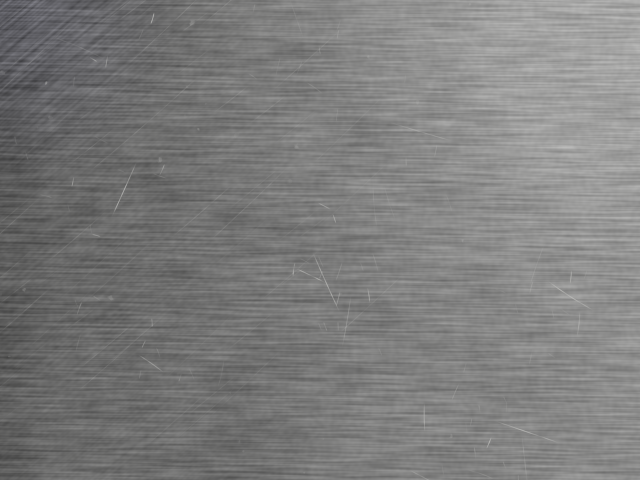
Give the GLSL for this texture, as a Shadertoy shader.

```glsl
const vec3 SHADOW_TINT = vec3(0.985, 0.985, 1.05);
const vec3 STEEL_TINT = vec3(1.0, 1.0, 0.995);
const vec3 SCRATCH_COLOR = vec3(0.74, 0.74, 0.73);
const float DARK_SIDE = 0.39;
const float LIGHT_SIDE = 0.54;
const float CORNER_GLOW = 0.10;
const float GRAIN_CONTRAST = 0.105;
const float CLOUD_CONTRAST = 0.03;
const float MOTTLE_CONTRAST = 0.03;
const float HAIRLINE_CONTRAST = 0.10;
const float SCRATCH_WIDTH = 0.0012;
const float SCUFF_ANGLE = 0.70;
const int CLUSTERS = 16;
const int NICKS_PER_CLUSTER = 6;
const int SCUFFS = 60;
const int SPECKS = 36;

vec2 hash2(vec2 p) {
    vec3 q = fract(p.xyx * vec3(0.1031, 0.1030, 0.0973));
    q += dot(q, q.yzx + 33.33);
    return fract((q.xx + q.yz) * q.zy);
}

vec2 gradientAt(vec2 cell) {
    float angle = 6.2832 * hash2(cell).x;
    return vec2(cos(angle), sin(angle));
}

float gradientNoise(vec2 p) {
    vec2 i = floor(p), f = fract(p);
    vec2 u = f * f * f * (f * (f * 6.0 - 15.0) + 10.0);
    vec2 e = vec2(1.0, 0.0);
    float low = mix(dot(gradientAt(i), f), dot(gradientAt(i + e), f - e), u.x);
    float high = mix(dot(gradientAt(i + e.yx), f - e.yx),
                     dot(gradientAt(i + 1.0), f - 1.0), u.x);
    return mix(low, high, u.y);
}

vec2 rotate(vec2 p, float angle) {
    float c = cos(angle), s = sin(angle);
    return vec2(c * p.x + s * p.y, c * p.y - s * p.x);
}

// Thin tapered stroke, slightly bowed, centred on the origin along x
float stroke(vec2 p, float halfLength, float bend, float pixel) {
    float along = p.x / halfLength;
    float offset = abs(p.y - bend * halfLength * (along * along - 0.5));
    float line = 1.0 - smoothstep(0.0, SCRATCH_WIDTH + pixel * 0.5, offset);
    return line * (1.0 - smoothstep(0.5, 1.0, abs(along)));
}

// Horizontal brushing: straight stretched noise at several thicknesses
float brushedGrain(vec2 p) {
    p.y += 0.008 * p.x;
    float grain = 0.25 * gradientNoise(p * vec2(2.5, 48.0));
    grain += 0.45 * gradientNoise(p * vec2(5.0, 107.0) + 31.7);
    grain += 0.75 * gradientNoise(p * vec2(7.0, 173.0) + 73.1);
    grain += 0.75 * gradientNoise(p * vec2(11.0, 241.0) + 19.4);
    return grain;
}

// Steep nicks gathered in loose clusters, denser on the left
float nicks(vec2 p, float aspect, float pixel) {
    float sum = 0.0;
    for (int c = 0; c < CLUSTERS; c++) {
        vec2 spot = hash2(vec2(float(c), 11.3));
        vec2 home = vec2((0.05 + 0.87 * pow(spot.x, 1.2)) * aspect, spot.y);
        if (distance(p, home) > 0.25) continue;
        for (int n = 0; n < NICKS_PER_CLUSTER; n++) {
            float id = float(c * NICKS_PER_CLUSTER + n);
            vec2 place = hash2(vec2(id, 47.9)) - 0.5;
            vec2 shape = hash2(vec2(id, 83.2));
            vec2 look = hash2(vec2(id, 109.6));
            float angle = look.x < 0.7 ? 1.57 + (shape.x - 0.5) * 0.9 : -0.65 + 0.4 * shape.x;
            float halfLength = mix(0.01, 0.075, pow(shape.y, 3.0));
            float strength = mix(0.15, 0.8, look.y * look.y * look.y);
            sum += strength * stroke(rotate(p - home - 0.2 * place, angle),
                                     halfLength, place.x * 0.12, pixel);
        }
    }
    return sum;
}

// Parallel scuffs, gathered in the upper left
float scuffs(vec2 p, float aspect, float pixel) {
    float sum = 0.0;
    for (int i = 0; i < SCUFFS; i++) {
        vec2 place = hash2(vec2(float(i), 131.4));
        vec2 shape = hash2(vec2(float(i), 167.8));
        vec2 center = vec2(0.6 * pow(place.x, 1.7) * aspect, 1.0 - 0.9 * pow(place.y, 1.3));
        float angle = SCUFF_ANGLE + (shape.x - 0.5) * 0.14;
        sum += mix(0.05, 0.2, shape.y) * stroke(rotate(p - center, angle),
                                               mix(0.03, 0.13, shape.x), 0.01, pixel);
    }
    return sum;
}

float specks(vec2 p, float aspect, float pixel) {
    float sum = 0.0;
    for (int i = 0; i < SPECKS; i++) {
        vec2 place = hash2(vec2(float(i), 211.6));
        vec2 look = hash2(vec2(float(i), 251.5));
        float radius = mix(0.001, 0.005, look.x * look.x);
        float d = length(p - place * vec2(0.8 * aspect, 1.0)) + 0.005 * gradientNoise(p * 150.0);
        sum += 0.45 * look.y * (1.0 - smoothstep(radius - pixel, radius + pixel, d));
    }
    return sum;
}

void mainImage(out vec4 fragColor, in vec2 fragCoord) {
    vec2 uv = fragCoord / iResolution.xy;
    vec2 p = fragCoord / iResolution.y;
    float aspect = iResolution.x / iResolution.y, pixel = 1.0 / iResolution.y;

    // Broad lighting and faint stains
    float tone = mix(DARK_SIDE, LIGHT_SIDE, smoothstep(-0.1, 1.0, uv.x));
    tone += CORNER_GLOW * smoothstep(0.7, 0.0, length((uv - 1.0) * vec2(1.0, 0.8)));
    tone += 0.03 * smoothstep(0.1, 0.5, uv.x) * (uv.y - 0.3);
    tone -= 0.04 * smoothstep(0.1, 0.0, uv.x);
    tone += CLOUD_CONTRAST * (gradientNoise(p * 3.5) + 0.6 * gradientNoise(p * 11.0 + 5.0));
    tone += MOTTLE_CONTRAST * (gradientNoise(p * 34.0 + 9.0) + gradientNoise(p * 90.0));

    // Brushing and diagonal hairlines
    tone += GRAIN_CONTRAST * brushedGrain(p);
    float corner = smoothstep(0.45, 0.0, length((uv - vec2(0.0, 1.0)) * vec2(1.4, 1.0)));
    float wear = corner + 0.3 * smoothstep(0.7, 0.1, uv.x);
    tone += HAIRLINE_CONTRAST * wear * gradientNoise(rotate(p, SCUFF_ANGLE) * vec2(6.0, 170.0));

    // Tint, then marks broken up along their length
    vec3 color = tone * mix(STEEL_TINT, SHADOW_TINT, corner);
    float broken = clamp(0.8 + 1.2 * gradientNoise(p * 60.0), 0.2, 1.0);
    float marks = nicks(p, aspect, pixel) + scuffs(p, aspect, pixel) + specks(p, aspect, pixel);
    color = mix(color, SCRATCH_COLOR, clamp(marks * broken, 0.0, 0.85));
    fragColor = vec4(color, 1.0);
}
```
